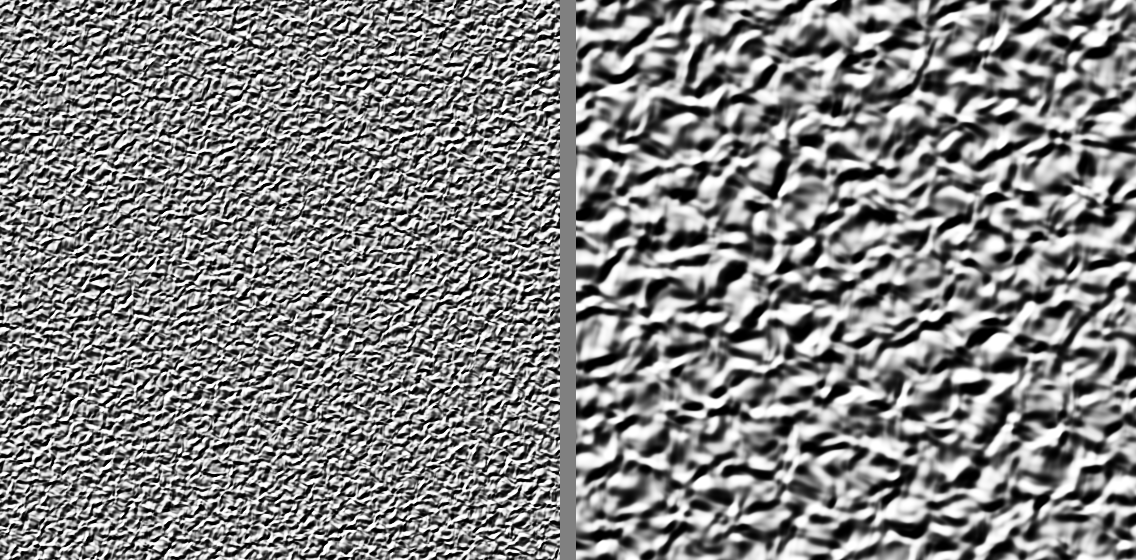
Left, the full canvas; right, a detail of the centre.
Write a Shadertoy shader that draws this texture.

```glsl
// Draws a rough embossed plaster surface in grey, lit from the upper left.

const vec2 LIGHT_DIR = vec2(-0.40, 0.9165);
const float GRAIN_STRETCH = 0.96;   // below 1 lengthens grains across the light
const float EMBOSS_STEP = 0.0012;   // half the slope sampling distance
const float EMBOSS_GAIN = 2.4;
const float EMBOSS_BIAS = 0.05;     // lifts the tones a little towards white
const float TONE_RANGE = 0.52;

// Unit gradient vector for a lattice cell
vec2 cellGradient(vec2 cell, float seed) {
    uvec2 k = uvec2(ivec2(cell) + 4096);
    uint h = k.x * 73857u ^ k.y * 91493u ^ uint(seed) * 51787u;
    h = (h ^ (h >> 15)) * 739391u;
    h = (h ^ (h >> 13)) * 668265u;
    h ^= h >> 16;
    float angle = float(h & 65535u) / 65536.0 * 6.28319;
    return vec2(cos(angle), sin(angle));
}

float gradientNoise(vec2 p, float seed) {
    vec2 cell = floor(p);
    vec2 f = p - cell;
    vec2 w = f * f * f * (f * (f * 6.0 - 15.0) + 10.0);
    vec2 e = vec2(0.0, 1.0);
    float a = dot(cellGradient(cell + e.xx, seed), f - e.xx);
    float b = dot(cellGradient(cell + e.yx, seed), f - e.yx);
    float c = dot(cellGradient(cell + e.xy, seed), f - e.xy);
    float d = dot(cellGradient(cell + e.yy, seed), f - e.yy);
    return mix(mix(a, b, w.x), mix(c, d, w.x), w.y);
}

vec2 rotate(vec2 p, float angle) {
    float c = cos(angle), s = sin(angle);
    return vec2(c * p.x - s * p.y, s * p.x + c * p.y);
}

// One layer of bumps whose steepness does not depend on its frequency
float bumps(vec2 p, float frequency, float steepness, float seed) {
    vec2 q = rotate(p, seed * 1.3) * frequency + seed * 17.3;
    return gradientNoise(q, seed) * steepness / frequency;
}

// Small displacements that curl the grains
vec2 curl(vec2 p, float frequency, float amount) {
    return p + amount * vec2(gradientNoise(p * frequency, 7.0),
                             gradientNoise(p * frequency, 8.0));
}

// Two overlapping middle layers keep the grain even across the surface
float surfaceHeight(vec2 p) {
    vec2 q = curl(p, 45.0, 0.006);
    return bumps(q, 42.0, 0.10, 1.0)
         + bumps(q, 78.0, 0.42, 2.0)
         + bumps(q, 91.0, 0.42, 3.0)
         + bumps(q, 142.0, 0.36, 4.0);
}

// Falling height towards the light gives a bright slope
float slopeToLight(vec2 p, float stepSize) {
    vec2 d = vec2(0.0, stepSize);
    return (surfaceHeight(p - d) - surfaceHeight(p + d)) / (2.0 * stepSize);
}

// Soft limit that keeps some detail in highlights and shadows
float toneCurve(float slope) {
    float shade = 0.5 + TONE_RANGE * tanh(EMBOSS_GAIN * slope + EMBOSS_BIAS);
    return clamp(shade, 0.0, 1.0);
}

void mainImage(out vec4 fragColor, in vec2 fragCoord) {
    vec2 uv = fragCoord / iResolution.y;

    // Axes along the grain and towards the light
    vec2 grainDir = vec2(LIGHT_DIR.y, -LIGHT_DIR.x);
    vec2 p = vec2(dot(uv, grainDir) * GRAIN_STRETCH, dot(uv, LIGHT_DIR));

    float shade = toneCurve(slopeToLight(p, EMBOSS_STEP));
    fragColor = vec4(vec3(shade), 1.0);
}
```
